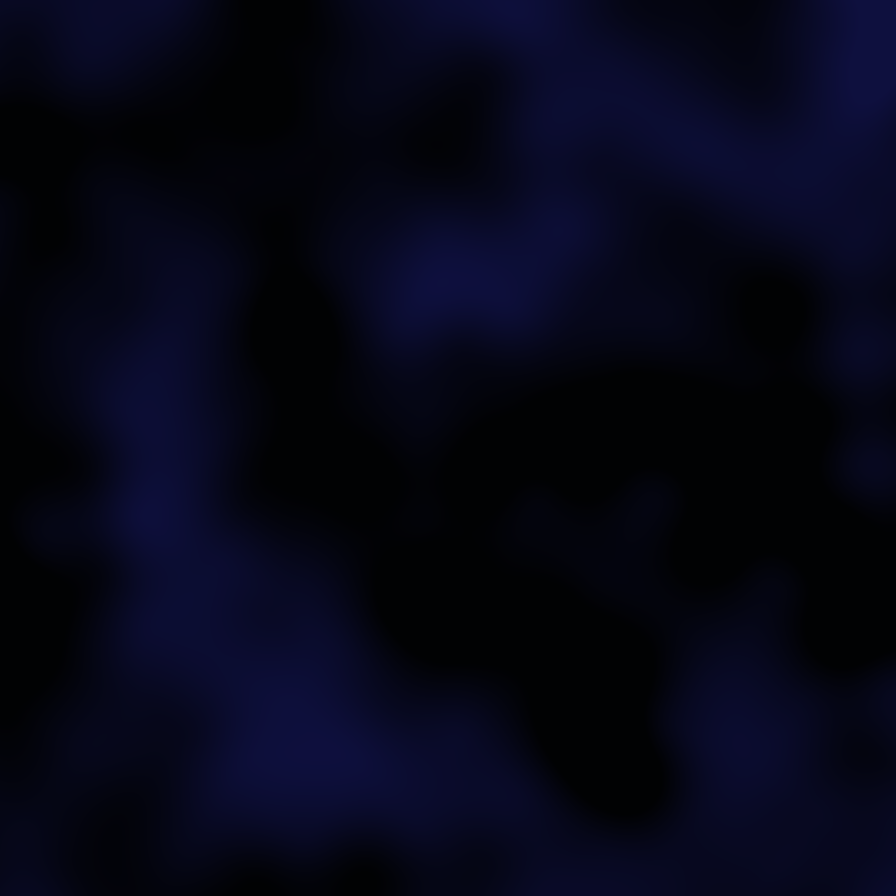
Write a Shadertoy shader that draws this texture.

```glsl
float hash(vec2 p) {
    vec3 q = fract(p.xyx * 0.1031);
    q += dot(q, q.yzx + 33.33);
    return fract((q.x + q.y) * q.z);
}

float valueNoise(vec2 p) {
    vec2 cell = floor(p);
    vec2 f = fract(p);
    vec2 w = f * f * (3.0 - 2.0 * f);
    float low = mix(hash(cell), hash(cell + vec2(1, 0)), w.x);
    float high = mix(hash(cell + vec2(0, 1)), hash(cell + vec2(1, 1)), w.x);
    return mix(low, high, w.y);
}

// Two soft octaves, the finer one turned to hide the grid
float cloud(vec2 p) {
    mat2 turn = mat2(0.8, 0.6, -0.6, 0.8);
    return 0.66 * valueNoise(p) + 0.34 * valueNoise(turn * p * 1.9 + 17.3);
}

void mainImage(out vec4 fragColor, in vec2 fragCoord) {
    vec2 uv = fragCoord / iResolution.y;
    float density = cloud(uv * 6.0 + vec2(41.0, 23.0));

    // Thin cloud fades to black, dense cloud glows deep blue
    float glow = clamp((density - 0.36) * 1.9, 0.0, 1.0);
    vec3 night = vec3(0.004, 0.007, 0.012);
    vec3 indigo = vec3(0.055, 0.062, 0.245);
    fragColor = vec4(mix(night, indigo, glow), 1.0);
}
```
